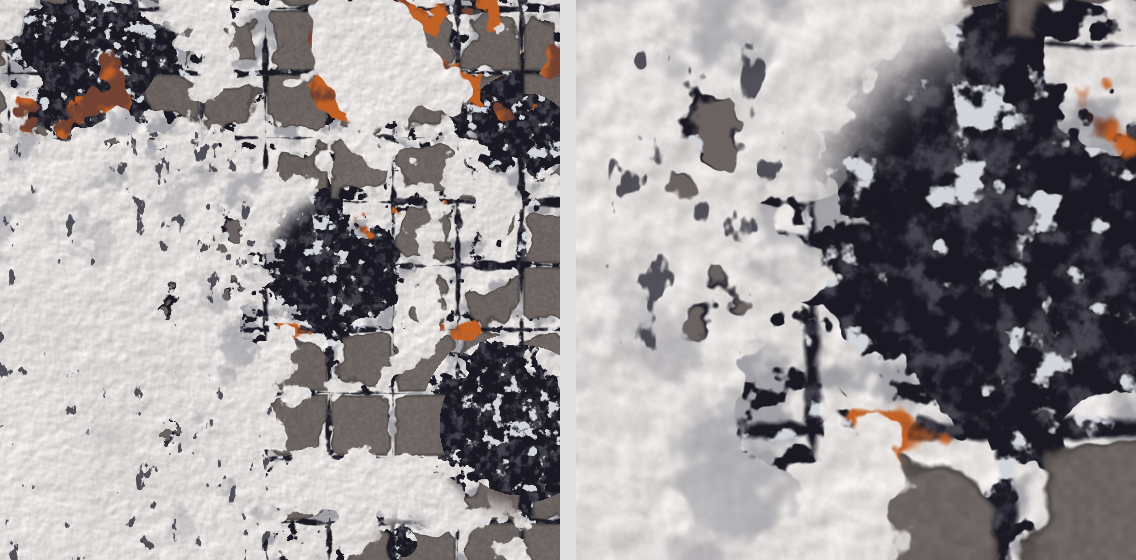
Left: the whole. Right: its middle third, enlarged.
Give the GLSL for this texture, as a Shadertoy shader.

```glsl
const vec3 PLASTER = vec3(0.875, 0.86, 0.855);
const vec3 SCRAPED = vec3(0.57, 0.57, 0.60);
const vec3 TILE    = vec3(0.42, 0.39, 0.38);
const vec3 TAR     = vec3(0.10, 0.095, 0.135);
const vec3 RUST    = vec3(0.76, 0.38, 0.15);
const vec3 BROWN   = vec3(0.45, 0.26, 0.20);

const float PITCH = 0.1145;              // grid cell size
const vec2  GRID_ORIGIN = vec2(0.016, 0.068);
const vec2  SHEET_CORNER = vec2(0.47, 0.75);
const vec3  SMEAR = vec3(0.68, 0.88, 0.10); // centre and radius
const float SOFT = 0.0022;               // edge softness
const float RELIEF = 0.42;
const int   CRUSTS = 5;
const vec3  CRUST[CRUSTS] = vec3[CRUSTS](
    vec3(0.17, 0.91, 0.15), vec3(0.60, 0.53, 0.135), vec3(0.93, 0.24, 0.17),
    vec3(0.94, 0.75, 0.11), vec3(0.72, 0.03, 0.06));

float hash(vec2 p) {
    vec3 q = fract(p.xyx * 0.1031);
    q += dot(q, q.yzx + 33.33);
    return fract((q.x + q.y) * q.z);
}

float noise(vec2 p) {
    vec2 i = floor(p), f = fract(p);
    f = f * f * (3.0 - 2.0 * f);
    return mix(mix(hash(i), hash(i + vec2(1, 0)), f.x),
               mix(hash(i + vec2(0, 1)), hash(i + vec2(1, 1)), f.x), f.y);
}

float fbm(vec2 p) {
    float sum = 0.0, amp = 0.533;
    for (int i = 0; i < 4; i++) {
        sum += amp * noise(p);
        p = mat2(1.6, 1.2, -1.2, 1.6) * p + 17.3;
        amp *= 0.5;
    }
    return sum;
}

// Signed noise, centred on zero
float rough(vec2 p) { return fbm(p) - 0.5; }

// Soft coverage of a signed distance
float cover(float d) { return 1.0 - smoothstep(-SOFT, SOFT, d); }

float roundBox(vec2 p, vec2 halfSize, float r) {
    vec2 d = abs(p) - halfSize + r;
    return length(max(d, 0.0)) + min(max(d.x, d.y), 0.0) - r;
}

float height(vec2 p) {
    return 0.6 * fbm(p * vec2(32, 42)) + 0.4 * fbm(p * 85.0 + 9.0);
}

vec3 plaster(vec2 p) {
    float slope = height(p) - height(p + vec2(-0.004, 0.005));
    return PLASTER + RELIEF * slope + 0.07 * rough(p * 5.0 + 61.0);
}

float crustDistance(vec2 p) {
    float d = 1.0;
    for (int i = 0; i < CRUSTS; i++) d = min(d, length(p - CRUST[i].xy) - CRUST[i].z);
    return d;
}

void mainImage(out vec4 fragColor, in vec2 fragCoord) {
    vec2 p = fragCoord / iResolution.y;
    float coarse = rough(p * 6.0 + 4.0), medium = rough(p * 14.0 + 23.0);
    float fine = rough(p * 38.0 + 71.0);
    vec3 white = plaster(p);

    // Grid cell and its random traits
    vec2 g = (p + 0.006 * vec2(coarse, medium) - GRID_ORIGIN) / PITCH;
    vec2 cell = floor(g) + 20.0;
    vec2 local = (fract(g) - 0.5) * PITCH;
    float edge = 0.5 * PITCH - max(abs(local.x), abs(local.y));
    vec4 rnd = vec4(hash(cell), hash(cell + 31.7), hash(cell + 57.1), hash(cell + 83.9));

    // Scraped paint ground with flecks
    vec3 col = mix(white, SCRAPED, 0.8 * smoothstep(0.0, 0.2, rough(p * 27.0)));
    col = mix(col, TAR, smoothstep(0.15, 0.21, rough(p * 46.0 + 12.0)));

    // Tar crust, pitted with pale specks
    float crustD = crustDistance(p);
    float specks = smoothstep(0.12, 0.23, rough(p * 62.0 + 5.0));
    float sheen = smoothstep(-0.05, 0.3, rough(p * 95.0 + 44.0));
    vec3 tar = mix(TAR + 0.18 * sheen, vec3(0.82, 0.83, 0.86), specks);
    col = mix(col, tar, cover(crustD + 0.22 * coarse + 0.20 * medium + 0.10 * fine));

    // Flat tiles with worn outlines
    vec2 halfSize = PITCH * (0.47 - 0.17 * rnd.xy * rnd.xy);
    vec2 shift = (rnd.zw - 0.5) * (PITCH - 2.0 * halfSize);
    float tileD = roundBox(local - shift, halfSize, 0.02) + 0.09 * medium + 0.02 * fine;
    tileD = max(tileD, 0.003 - edge);
    float chance = mix(0.15, 0.88, smoothstep(-0.06, 0.02, crustD));
    float tileOn = step(hash(cell + 11.3), chance);
    vec3 tile = TILE + 0.05 * (noise(p * 230.0) - 0.5) + 0.06 * coarse;
    tile *= 1.0 - 0.3 * smoothstep(-0.007, 0.0, tileD);
    col = mix(col, tile, tileOn * cover(tileD));

    // Broken mesh between the tiles
    float wire = 0.022 * (rough(p * 9.0 + 90.0) + 0.11) + 0.012 * fine;
    col = mix(col, tar, cover(edge - wire));

    // Rust, gathered around the smear
    float smearD = length((p - SMEAR.xy) * vec2(0.85, 1.1)) - SMEAR.z + 0.25 * coarse + 0.12 * medium;
    float rim = 1.0 - smoothstep(0.01, 0.05, abs(smearD));
    float rustF = rough(p * 10.0 + 140.0) + 0.2 * rim + 0.12 * min(p.y - 0.75, 0.15) + 0.15 * fine;
    vec3 rust = mix(RUST, BROWN, smoothstep(-0.05, 0.16, rough(p * 24.0 + 33.0)));
    col = mix(col, rust, smoothstep(0.19, 0.215, rustF));

    // Plaster smear and stray daubs
    float daub = smoothstep(0.13, 0.15, rough(p * 8.0 + 200.0) + 0.2 * fine);
    daub *= smoothstep(-0.05, 0.01, crustD);
    col = mix(col, white, max(daub, cover(smearD)));

    // Plaster sheet, stained and flecked near its border
    vec2 past = p - SHEET_CORNER;
    float sheetD = max(past.x, past.y) + 0.22 * coarse + 0.13 * medium + 0.06 * fine;
    float border = smoothstep(-0.30, -0.02, sheetD);
    vec3 sheet = mix(white, SCRAPED, 0.6 * border * smoothstep(0.04, 0.2, rough(p * 22.0 + 7.0)));
    float column = 1.0 - smoothstep(0.0, 0.03, 0.5 * PITCH - abs(local.x));
    float fleck = rough(p * vec2(48, 30) + 15.0) + 0.07 * column + 0.08 * border;
    sheet = mix(sheet, TAR + 0.12, 0.85 * smoothstep(0.28, 0.33, fleck));

    // Pits in the sheet that follow the grid
    vec2 toPit = (local - 0.022 * (rnd.xy - 0.5)) * vec2(1.2, 0.85);
    float pitD = length(toPit) - mix(0.012, 0.031, rnd.z) + 0.08 * fine + 0.05 * medium;
    float pitOn = step(rnd.w, 0.55 * border);
    vec3 pit = mix(tar, TILE, smoothstep(-0.004, -0.013, pitD + 0.05 * fine));
    sheet = mix(sheet, pit, pitOn * cover(pitD));
    col = mix(col, sheet, cover(sheetD));

    fragColor = vec4(clamp(col, 0.0, 1.0), 1.0);
}
```
